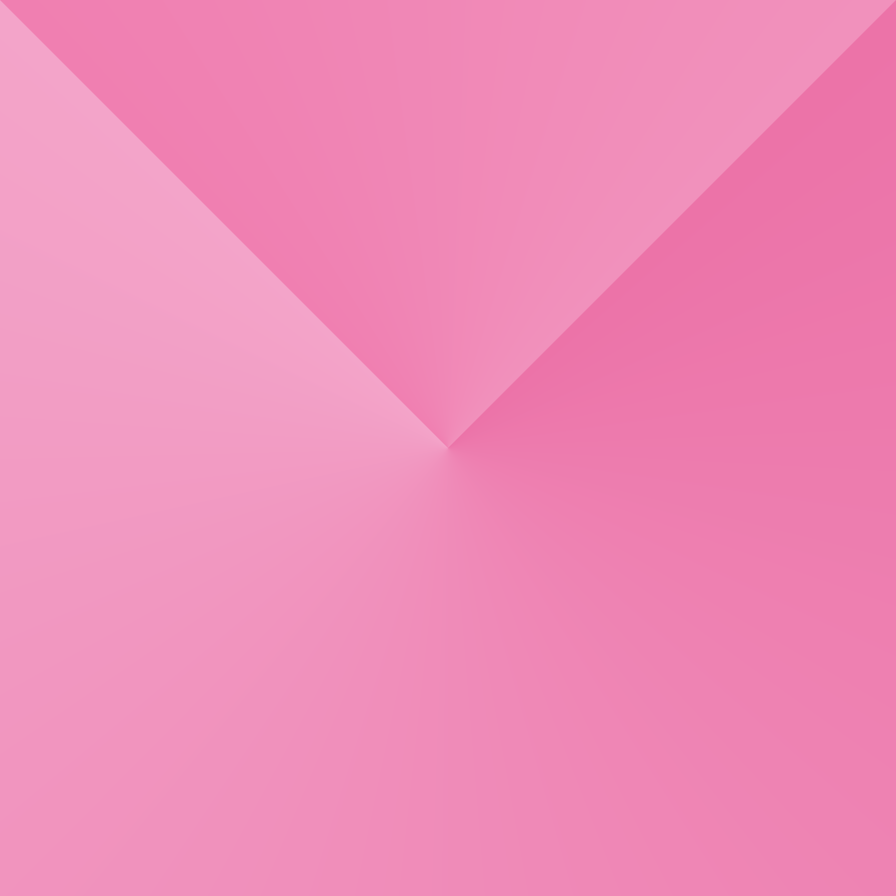
This background is drawn by a WebGL 2 fragment shader. Its source:

```glsl
#version 300 es
precision highp float;

uniform vec2 u_resolution;
out vec4 fragColor;

const float PI = 3.14159265;

// Clockwise sweep around the centre, from the right diagonal to the left one
vec3 bodySweep(vec2 p) {
  float angle = atan(-p.x, -p.y);
  float t = clamp(angle / (1.5 * PI) + 0.5, 0.0, 1.0);
  return mix(vec3(0.925, 0.450, 0.659), vec3(0.953, 0.643, 0.788), t);
}

// Sweep inside the upper wedge, from the left diagonal to the right one
vec3 wedgeSweep(vec2 p) {
  float angle = atan(p.x, p.y);
  float t = clamp(angle / (0.5 * PI) + 0.5, 0.0, 1.0);
  return mix(vec3(0.941, 0.498, 0.694), vec3(0.945, 0.569, 0.737), t);
}

void main() {
  float side = min(u_resolution.x, u_resolution.y);
  vec2 p = (gl_FragCoord.xy - 0.5 * u_resolution) / side;
  p.y += 1e-5;

  // Signed distance to the two diagonal edges, softened over one pixel
  float edge = (p.y - abs(p.x)) * sqrt(0.5);
  float wedge = smoothstep(-0.7, 0.7, edge * side);

  fragColor = vec4(mix(bodySweep(p), wedgeSweep(p), wedge), 1.0);
}
```
